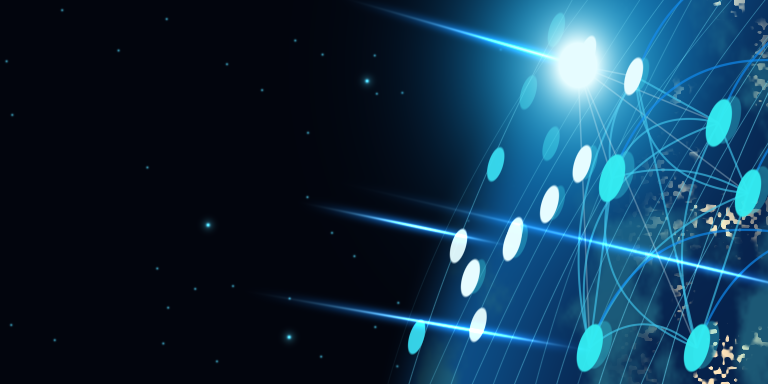
This background is drawn by a WebGL 2 fragment shader. Its source:

```glsl
#version 300 es
precision highp float;
// Night globe with a linked network of discs, a bright sunrise and light streaks.
uniform vec2 u_resolution;
out vec4 fragColor;

const vec3 SKY = vec3(0.008, 0.018, 0.05);
const vec3 NAVY = vec3(0.025, 0.13, 0.29);
const vec3 BLUE = vec3(0.04, 0.36, 0.62);
const vec3 CYAN = vec3(0.22, 0.86, 0.94);
const vec3 PALE = vec3(0.9, 0.99, 1.0);
const vec3 GOLD = vec3(1.0, 0.78, 0.45);
const vec2 SUN = vec2(1.505, 0.83);
const int HUBS = 6;

float hash(vec2 p) {
  return fract(sin(dot(p, vec2(127.1, 311.7))) * 43758.5453);
}

float noise(vec2 p) {
  vec2 i = floor(p), f = fract(p);
  f = f * f * (3.0 - 2.0 * f);
  return mix(mix(hash(i), hash(i + vec2(1, 0)), f.x),
             mix(hash(i + vec2(0, 1)), hash(i + vec2(1, 1)), f.x), f.y);
}

float fbm(vec2 p) {
  float sum = 0.0, amp = 0.5;
  for (int i = 0; i < 5; i++) {
    sum += amp * noise(p);
    p = p * 2.03 + 7.1;
    amp *= 0.5;
  }
  return sum;
}

float bell(float x, float width) {
  return exp(-x * x / (width * width));
}

float stroke(float dist, float width, float soft) {
  return 1.0 - smoothstep(width - soft, width + soft, abs(dist));
}

// Tilted ellipse, seen as a disc lying on the globe
float disc(vec2 p, vec2 center, vec2 radius, float soft) {
  vec2 q = p - center, axis = vec2(0.29, 0.957);
  vec2 local = vec2(q.x * axis.y - q.y * axis.x, dot(q, axis));
  return stroke((length(local / radius) - 1.0) * radius.x + 1.0, 1.0, soft);
}

// Parabolic link from a to b, bowed to the upper left
float link(vec2 p, vec2 a, vec2 b, float bow, float width, float soft) {
  float len = distance(a, b);
  vec2 dir = (b - a) / len, normal = vec2(-dir.y, dir.x);
  normal *= sign(normal.y - normal.x);
  float t = dot(p - a, dir) / len;
  float slope = 4.0 * bow * (1.0 - 2.0 * t) / len;
  float dist = (dot(p - a, normal) - 4.0 * bow * t * (1.0 - t)) / sqrt(1.0 + slope * slope);
  return stroke(dist, width, soft) * step(0.0, t) * step(t, 1.0);
}

// Tapered flare, returned as halo and core
vec2 streak(vec2 p, vec2 a, vec2 b, float peak) {
  vec2 ab = b - a;
  float t = dot(p - a, ab) / dot(ab, ab);
  float dist = dot(p - a, vec2(-ab.y, ab.x)) / length(ab);
  float fade = smoothstep(0.0, peak, t) * (1.0 - smoothstep(peak, 1.0, t));
  return fade * vec2(bell(dist, 0.014), bell(dist, 0.0035) * (0.5 + bell(t - peak, 0.2)));
}

vec3 starField(vec2 p) {
  vec2 cell = floor(p * 11.0);
  vec2 site = 0.15 + 0.7 * vec2(hash(cell), hash(cell + 31.0));
  float dist = length(fract(p * 11.0) - site) / 11.0;
  float light = 0.6 * bell(dist, 0.0035) * step(0.77, hash(cell + 73.0));
  vec2 beacons[3] = vec2[](vec2(0.956, 0.789), vec2(0.542, 0.414), vec2(0.753, 0.122));
  for (int i = 0; i < 3; i++) {
    float r = distance(p, beacons[i]);
    light += bell(r, 0.005) + 0.25 * bell(r, 0.015);
  }
  return light * vec3(0.3, 0.8, 0.9);
}

void main() {
  vec2 p = gl_FragCoord.xy / u_resolution.y;
  float soft = max(0.0012, 0.7 / u_resolution.y);
  float depth = 3.1 - distance(p, vec2(4.01, -0.74));
  float inside = smoothstep(-0.02, 0.2, depth);
  float sunDist = length((p - SUN) * vec2(1.0, 0.85));

  // Sky, globe surface and city lights
  float land = fbm(p * vec2(7.0, 5.0) + 3.0);
  vec3 surface = mix(NAVY, vec3(0.05, 0.3, 0.52), bell(depth - 0.16, 0.26));
  surface = mix(surface, vec3(0.13, 0.4, 0.5), 0.8 * smoothstep(0.48, 0.72, land));
  vec3 col = mix(SKY + starField(p) * (1.0 - inside), surface, inside);
  float town = smoothstep(0.5, 0.65, fbm(p * 9.0 + 18.0)) * bell(p.x - 1.86, 0.13);
  col += GOLD * town * smoothstep(0.56, 0.72, noise(p * 95.0));

  // Sunrise
  col = mix(col, BLUE, 0.95 * bell(sunDist, 0.33));
  col = mix(col, vec3(0.12, 0.7, 0.86), 0.85 * bell(sunDist, 0.22));

  // Fine meridians
  float web = 0.0;
  for (int i = 0; i < 14; i++) {
    float k = float(i), bend = 0.1 + 0.16 * hash(vec2(k, 5.0));
    float x = 1.01 + 0.055 * k + (0.25 + 0.2 * hash(vec2(k, 2.0))) * p.y + bend * p.y * p.y;
    web += stroke((p.x - x) * 0.88, 0.0012, soft) * (0.25 + 0.35 * hash(vec2(k, 9.0)));
  }
  col = mix(col, vec3(0.4, 0.85, 0.95), min(web, 0.7) * smoothstep(-0.02, 0.08, depth));

  // Links between the hubs
  vec2 hubs[HUBS] = vec2[](vec2(1.536, 0.094), vec2(1.948, 0.497), vec2(1.872, 0.68),
    vec2(1.594, 0.536), vec2(1.656, 0.8), vec2(1.815, 0.094));
  for (int i = 0; i < HUBS; i++) {
    col = mix(col, PALE, 0.3 * link(p, SUN, hubs[i], 0.0, 0.002, soft));
    for (int j = i + 1; j < HUBS; j++) {
      float bow = 0.22 * distance(hubs[i], hubs[j]) * float((i + j) % 3) * 0.5;
      col = mix(col, vec3(0.25, 0.78, 0.93), 0.65 * link(p, hubs[i], hubs[j], bow, 0.0026, soft));
    }
    col = mix(col, BLUE * 1.5, 0.7 * link(p, hubs[i], hubs[i] + vec2(0.5, 0.3), 0.12, 0.003, soft));
  }

  // Disc chains along the limb, then the large hubs
  for (int i = 0; i < 6; i++) {
    float k = float(i);
    vec2 rim = vec2(1.085 + 0.115 * k - 0.006 * k * k, 0.122 + 0.25 * k - 0.0125 * k * k);
    vec2 diagonal = vec2(1.225 + 0.115 * k - 0.006 * k * k, 0.276 + 0.09 * k + 0.003 * k * k);
    vec2 steep = vec2(1.245 + 0.095 * k, 0.154 + 0.236 * k);
    vec2 size = vec2(0.019, 0.046);
    col = mix(col, i == 1 ? PALE : CYAN, (i > 2 ? 0.5 : 0.95) * disc(p, rim, size, soft));
    col = mix(col, i == 2 ? CYAN : PALE, (i == 2 ? 0.5 : 0.95) * disc(p, steep, size, soft));
    if (i != 4) {
      col = mix(col, CYAN, 0.35 * disc(p, diagonal + vec2(0.018, 0.004), size, soft));
      col = mix(col, PALE, disc(p, diagonal, size * 1.1, soft));
    }
    if (i != 4) {
      vec2 large = vec2(0.03, 0.064);
      col = mix(col, CYAN, 0.35 * disc(p, hubs[i] + vec2(0.024, 0.008), large, soft));
      col = mix(col, vec3(0.2, 0.93, 0.95), 0.95 * disc(p, hubs[i], large, soft));
    }
  }

  // Streaks and the white core
  vec2 flare = streak(p, vec2(0.86, 1.015), vec2(1.6, 0.803), 0.75);
  flare += streak(p, vec2(0.77, 0.475), vec2(1.35, 0.355), 0.58);
  flare += 0.8 * streak(p, vec2(0.86, 0.53), vec2(2.15, 0.23), 0.75);
  flare += streak(p, vec2(0.62, 0.245), vec2(1.56, 0.083), 0.6);
  col += vec3(0.04, 0.32, 0.6) * flare.x + vec3(0.5, 0.75, 0.8) * flare.y;
  col = mix(col, PALE, min(1.0, bell(sunDist, 0.075) + 0.4 * bell(sunDist, 0.13)));
  fragColor = vec4(clamp(col, 0.0, 1.0), 1.0);
}
```
